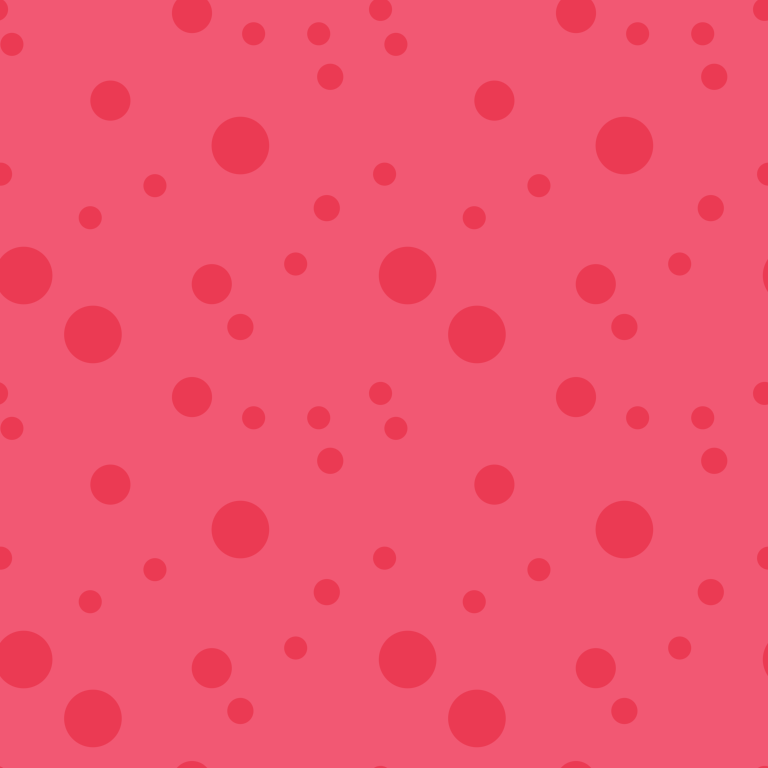
This pattern is drawn by a WebGL 1 fragment shader. Its source:

```glsl
precision highp float;
// Seamless two-tone polka pattern: scattered dots of four sizes on a pink ground.

uniform vec2 u_resolution;

const float REPEATS = 2.0;                      // tiles across and down
const vec3 GROUND_COLOUR = vec3(0.95, 0.345, 0.45);
const vec3 DOT_COLOUR = vec3(0.92, 0.227, 0.325);

// Dot radii, as fractions of one tile
const float LARGE = 0.075;
const float MEDIUM = 0.0522;
const float SMALL = 0.0341;
const float TINY = 0.03;

// Distance to a point, measured across the wrapping tile edges
float wrappedDistance(vec2 p, vec2 centre) {
  return length(fract(p - centre + 0.5) - 0.5);
}

// Signed distance to three equal dots
float dotTrio(vec2 p, float radius, vec2 a, vec2 b, vec2 c) {
  float nearest = min(wrappedDistance(p, a), wrappedDistance(p, b));
  return min(nearest, wrappedDistance(p, c)) - radius;
}

// Signed distance to the dots of one tile
float dotMotif(vec2 p) {
  float d = dotTrio(p, LARGE, vec2(0.626, 0.621), vec2(0.0615, 0.2825), vec2(0.242, 0.129));
  d = min(d, dotTrio(p, MEDIUM, vec2(0.5, 0.966), vec2(0.2875, 0.738), vec2(0.5515, 0.26)));
  d = min(d, dotTrio(p, SMALL, vec2(0.86, 0.8), vec2(0.851, 0.458), vec2(0.626, 0.1485)));
  d = min(d, dotTrio(p, TINY, vec2(0.6605, 0.912), vec2(0.83, 0.912), vec2(0.991, 0.9755)));
  d = min(d, dotTrio(p, TINY, vec2(0.031, 0.8845), vec2(0.4035, 0.5165), vec2(0.235, 0.433)));
  d = min(d, wrappedDistance(p, vec2(0.0015, 0.5465)) - TINY);
  return min(d, wrappedDistance(p, vec2(0.77, 0.3125)) - TINY);
}

void main() {
  vec2 tile = fract(gl_FragCoord.xy / u_resolution * REPEATS);
  float pixel = REPEATS / min(u_resolution.x, u_resolution.y);

  // Antialiased coverage, one pixel wide
  float coverage = 1.0 - smoothstep(-0.75 * pixel, 0.75 * pixel, dotMotif(tile));
  gl_FragColor = vec4(mix(GROUND_COLOUR, DOT_COLOUR, coverage), 1.0);
}
```
